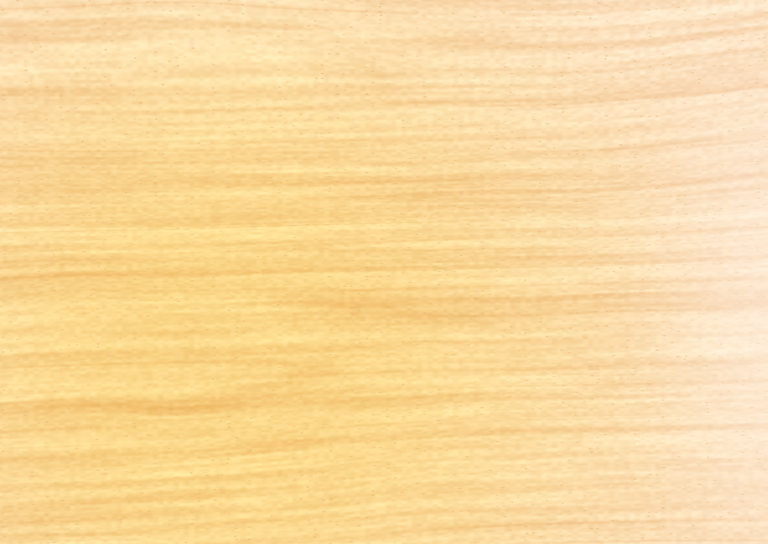
Write a Shadertoy shader that draws this texture.

```glsl
// Pale golden wood veneer with long, fine, gently bending grain and a light glow at the right.

// Colours: early wood and darker streaks, in the golden heart and the pale rim
const vec3 GOLD_WOOD   = vec3(0.992, 0.862, 0.560);
const vec3 GOLD_STREAK = vec3(0.940, 0.735, 0.410);
const vec3 PALE_WOOD   = vec3(0.992, 0.895, 0.770);
const vec3 PALE_STREAK = vec3(0.950, 0.780, 0.600);
const vec3 GLOW_COLOR  = vec3(1.000, 0.945, 0.900);
const vec3 PORE_COLOR  = vec3(0.900, 0.690, 0.440);

// Layout, in units of the canvas height
const vec2  GOLD_CENTER = vec2(0.42, 0.32);
const vec2  GLOW_CENTER = vec2(1.50, 0.45);
const float TILT        = 0.020;  // mean rise of the grain to the right
const float BEND        = 0.075;  // strength of the slow waves in the grain

// Grain frequencies: along the fibres, across the fibres
const vec2 BAND_FREQ  = vec2(1.1, 62.0);
const vec2 RING_FREQ  = vec2(0.9, 30.0);
const vec2 FIBRE_FREQ = vec2(2.4, 105.0);
const vec2 HAIR_FREQ  = vec2(6.0, 185.0);
const vec2 FLECK_FREQ = vec2(105.0, 215.0);
const vec2 PORE_CELLS = vec2(75.0, 150.0);
const float FLECK_CONTRAST = 0.060;
const float PORE_SHARE = 0.17;

float hash(vec2 p) {
    vec3 q = fract(p.xyx * vec3(0.1031, 0.1030, 0.0973));
    q += dot(q, q.yzx + 33.33);
    return fract((q.x + q.y) * q.z);
}

float noise(vec2 p) {
    vec2 cell = floor(p);
    vec2 f = fract(p);
    f = f * f * (3.0 - 2.0 * f);
    float low  = mix(hash(cell), hash(cell + vec2(1, 0)), f.x);
    float high = mix(hash(cell + vec2(0, 1)), hash(cell + vec2(1, 1)), f.x);
    return mix(low, high, f.y);
}

// Bends the plane so that the fibres run along x
vec2 fibreSpace(vec2 p) {
    float wave = noise(p * vec2(1.3, 3.0) + 4.7) - 0.5;
    float ripple = noise(p * vec2(5.0, 11.0) + 21.3) - 0.5;
    return vec2(p.x, p.y - TILT * p.x + BEND * wave + 0.006 * ripple);
}

// Amount of dark late wood, slightly negative in bright fibres
float streaks(vec2 p) {
    float band = smoothstep(0.45, 0.90, noise(p * BAND_FREQ + 31.0));
    float contour = abs(noise(p * RING_FREQ + 57.0) - 0.5);
    float ring = smoothstep(0.10, 0.0, contour);
    float strength = 0.25 + 0.75 * noise(p * vec2(1.8, 14.0) + 83.0);
    float fibre = noise(p * FIBRE_FREQ + 11.0) - 0.38;
    float hair = noise(p * HAIR_FREQ + 43.0) - 0.45;
    return 0.36 * band + 0.38 * ring * strength + 0.44 * fibre + 0.40 * hair;
}

// Short dashes scattered along the fibres, one at most per cell
float pores(vec2 p) {
    vec2 q = p * PORE_CELLS;
    vec2 cell = floor(q);
    float depth = smoothstep(1.0 - PORE_SHARE, 1.0, hash(cell + 5.0));
    vec2 center = 0.35 + 0.3 * vec2(hash(cell + 17.0), hash(cell + 29.0));
    float d = length((fract(q) - center) / vec2(0.34, 0.33));
    return depth * smoothstep(1.0, 0.2, d);
}

void mainImage(out vec4 fragColor, in vec2 fragCoord) {
    vec2 uv = fragCoord / iResolution.y;
    vec2 grain = fibreSpace(uv);

    // Golden heart fading to the pale rim
    float paleness = smoothstep(0.15, 1.12, length((uv - GOLD_CENTER) * vec2(1.0, 1.1)));
    vec3 wood = mix(GOLD_WOOD, PALE_WOOD, paleness);
    vec3 streak = mix(GOLD_STREAK, PALE_STREAK, paleness);

    // Grain, fine flecks and pores
    vec3 color = mix(wood, streak, clamp(streaks(grain), -0.25, 1.0));
    float fleck = noise(grain * FLECK_FREQ) - 0.5;
    color += FLECK_CONTRAST * fleck * vec3(0.5, 0.9, 1.2);
    color = mix(color, PORE_COLOR, 0.42 * pores(grain));

    // Reflected light at the right edge
    float glow = smoothstep(0.55, 0.0, length((uv - GLOW_CENTER) * vec2(1.3, 0.8)));
    color = mix(color, GLOW_COLOR, 0.6 * glow);

    fragColor = vec4(clamp(color, 0.0, 1.0), 1.0);
}
```
